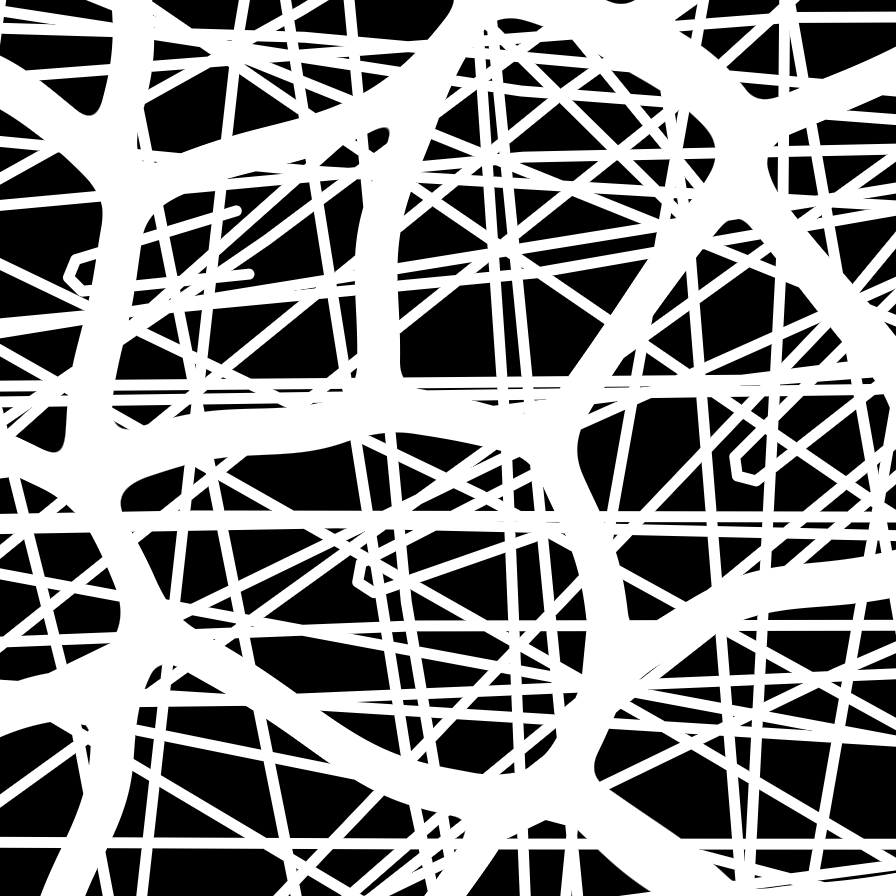
Give the GLSL for this pattern, as a Shadertoy shader.

```glsl
// Tangle of thin straight white strokes over a net of broad winding bands on black.

const vec3 INK = vec3(0.0);
const vec3 CHALK = vec3(1.0);
const float STROKE_HALF = 0.0061;
const float BAND_HALF = 0.024;
const float BAND_CELLS = 2.7;

// Two random values in 0..1 from a pair of whole numbers
vec2 hash2(vec2 p) {
    uvec2 v = uvec2(ivec2(p) + 4096);
    v = v * 1664525u + 1013904223u;
    v.x += v.y * 1664525u;
    v.y += v.x * 1664525u;
    v ^= v >> 16u;
    v.x += v.y * 1664525u;
    v.y += v.x * 1664525u;
    v ^= v >> 16u;
    return vec2(v & 65535u) / 65535.0;
}

float smoothMin(float a, float b, float k) {
    float h = max(k - abs(a - b), 0.0) / k;
    return min(a, b) - 0.25 * k * h * h;
}

float segment(vec2 p, vec2 a, vec2 b) {
    vec2 ab = b - a;
    float t = clamp(dot(p - a, ab) / dot(ab, ab), 0.0, 1.0);
    return length(p - a - ab * t);
}

vec2 rotate(vec2 p, float angle) {
    float c = cos(angle), s = sin(angle);
    return vec2(c * p.x + s * p.y, c * p.y - s * p.x);
}

// Endless line with one slight kink
float bentLine(vec2 p, float angle, float offset, float kinkAt, float bend) {
    vec2 q = rotate(p, angle);
    float across = q.y - offset - bend * max(q.x - kinkAt, 0.0);
    return abs(across) * inversesqrt(1.0 + bend * bend);
}

// Bundle of lines spread across the canvas around one main direction
float lineFamily(vec2 p, int count, float mainAngle, float spread, float seed) {
    float d = 1.0;
    for (int i = 0; i < count; i++) {
        vec2 place = hash2(vec2(float(i), seed));
        vec2 shape = hash2(vec2(float(i), seed + 50.0));
        float angle = mainAngle + spread * (2.0 * place.x - 1.0);
        float slot = (float(i) + 1.8 * place.y - 0.4) / float(count);
        float bend = 0.16 * (shape.y - 0.5);
        d = min(d, bentLine(p, angle, 1.05 * (slot - 0.5), shape.x - 0.5, bend));
    }
    return d;
}

// Narrow stroke that turns back on itself
float hairpin(vec2 p, float angle, float reach, float gap) {
    vec2 q = rotate(p, angle);
    q.y = abs(q.y);
    float arm = segment(q, vec2(0.0, gap), vec2(-reach, 2.0 * gap));
    return min(arm, segment(q, vec2(0.012, 0.0), vec2(0.0, gap)));
}

float hairpins(vec2 p, int count, float seed) {
    float d = 1.0;
    for (int i = 0; i < count; i++) {
        vec2 place = hash2(vec2(float(i), seed));
        vec2 shape = hash2(vec2(float(i), seed + 50.0));
        float angle = 6.2832 * shape.x;
        d = min(d, hairpin(p - 0.85 * (place - 0.5), angle, 0.15 + 0.2 * shape.y, 0.018));
    }
    return d;
}

vec2 cellSite(vec2 cell) {
    return cell + 0.5 + 0.85 * (hash2(cell + 17.0) - 0.5);
}

// Distance to the rounded borders between scattered cells
float cellBorder(vec2 p, float rounding) {
    vec2 base = floor(p), nearest = vec2(0.0);
    float best = 64.0;
    for (int y = -2; y <= 2; y++)
    for (int x = -2; x <= 2; x++) {
        vec2 toSite = cellSite(base + vec2(x, y)) - p;
        if (dot(toSite, toSite) < best) {
            best = dot(toSite, toSite);
            nearest = toSite;
        }
    }
    float border = 8.0;
    for (int y = -2; y <= 2; y++)
    for (int x = -2; x <= 2; x++) {
        vec2 toSite = cellSite(base + vec2(x, y)) - p;
        vec2 gap = toSite - nearest;
        if (dot(gap, gap) > 1e-5)
            border = smoothMin(border, dot(0.5 * (toSite + nearest), normalize(gap)), rounding);
    }
    return border;
}

// Bend the canvas so that the borders wind
vec2 wind(vec2 p) {
    p += 0.035 * sin(7.0 * p.yx + vec2(0.6, 2.1));
    return p + 0.006 * sin(23.0 * p.yx + vec2(1.3, 4.0));
}

void mainImage(out vec4 fragColor, in vec2 fragCoord) {
    float scale = min(iResolution.x, iResolution.y);
    vec2 p = (fragCoord - 0.5 * iResolution.xy) / scale;

    // Thin strokes: level, rising, upright, falling, folded
    float strokes = lineFamily(p, 19, 0.0, 0.2, 3.0);
    strokes = min(strokes, lineFamily(p, 11, 0.62, 0.28, 7.0));
    strokes = min(strokes, lineFamily(p, 13, 1.6, 0.25, 11.0));
    strokes = min(strokes, lineFamily(p, 5, -0.45, 0.2, 19.0));
    strokes = min(strokes, hairpins(p, 4, 23.0));

    float bands = cellBorder(wind(p) * BAND_CELLS, 0.07) / BAND_CELLS;
    float d = min(strokes - STROKE_HALF, bands - BAND_HALF);
    float cover = clamp(0.5 - d * scale, 0.0, 1.0);
    fragColor = vec4(mix(INK, CHALK, cover), 1.0);
}
```
